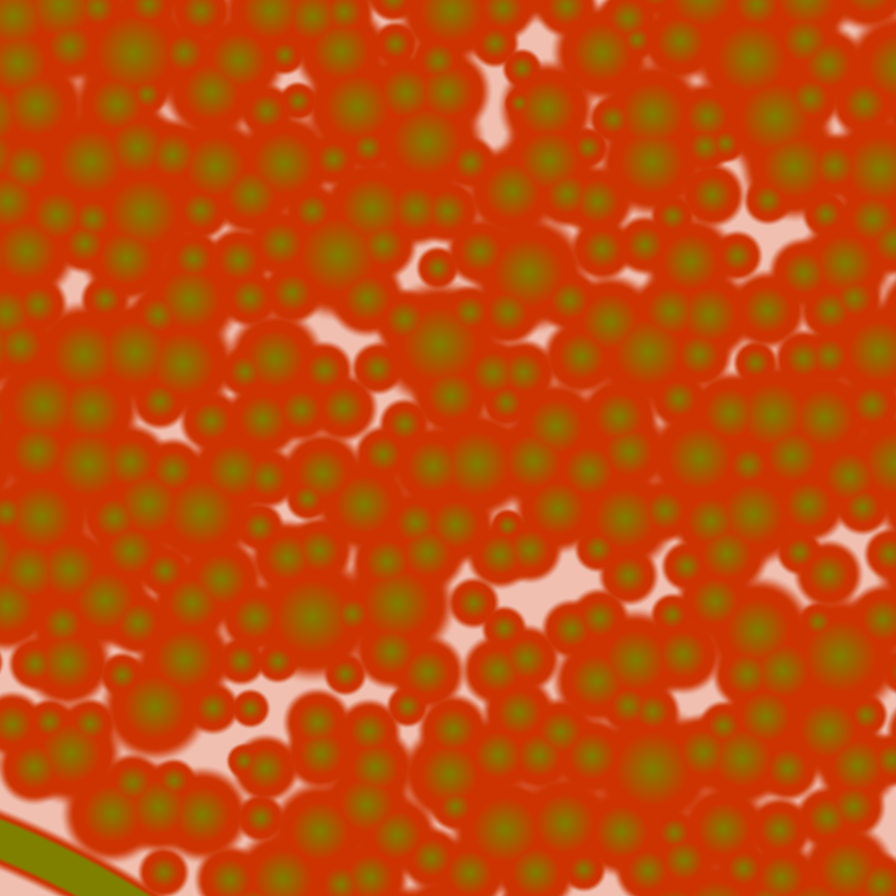
A Shadertoy shader for this pattern:

```glsl
// Crowded soft-edged red discs with olive cores on pink, and an olive arc in the lower left corner.

const vec3 PINK  = vec3(0.94, 0.75, 0.69);
const vec3 RED   = vec3(0.80, 0.20, 0.00);
const vec3 OLIVE = vec3(0.50, 0.50, 0.00);

const float CELL       = 0.057;  // mean spacing of the discs
const float JITTER     = 0.62;   // scatter inside a cell
const float MIN_WEIGHT = 0.30;   // relative size of the smallest disc
const float MAX_CORE   = 0.042;  // olive core radius of the largest disc
const float MIN_CORE   = 0.009;  // discs squeezed below this vanish
const float GROWTH     = 1.30;   // how far cores press into each other
const float HALO       = 1.85;   // disc radius over core radius
const float FADE_START = 0.70;   // where the rim begins to dissolve

const vec2  ARC_CENTER = vec2(-0.37, -0.842);
const float ARC_RADIUS = 0.978;
const float ARC_HALF   = 0.021;

vec3 hash3(vec2 p) {
    vec3 q = fract(p.xyx * vec3(0.1031, 0.1030, 0.0973));
    q += dot(q, q.yxz + 33.33);
    return fract((q.xxy + q.yzz) * q.zyx);
}

// Scattered disc of a staggered grid cell: xy = centre, z = size weight
vec3 discSeed(vec2 cell) {
    vec3 h = hash3(cell + 71.0);
    vec2 stagger = vec2(0.5 * mod(cell.y, 2.0), 0.0);
    vec2 center = cell + 0.5 + stagger + (h.xy - 0.5) * JITTER;
    return vec3(center * CELL, mix(MIN_WEIGHT, 1.0, h.z));
}

// Signed distance to the arc band
float arcDistance(vec2 p) {
    return abs(length(p - ARC_CENTER) - ARC_RADIUS) - ARC_HALF;
}

// Core radius, limited by the neighbouring discs and by the arc
float coreRadius(vec2 cell, vec3 disc) {
    float core = MAX_CORE * disc.z;
    for (int j = -1; j <= 1; j++)
    for (int i = -1; i <= 1; i++) {
        if (i == 0 && j == 0) continue;
        vec3 other = discSeed(cell + vec2(i, j));
        float share = disc.z / (disc.z + other.z);
        core = min(core, GROWTH * share * distance(disc.xy, other.xy));
    }
    float room = length(disc.xy - ARC_CENTER) - ARC_RADIUS - ARC_HALF;
    return min(core, 0.55 * room);
}

void mainImage(out vec4 fragColor, in vec2 fragCoord) {
    vec2 p = fragCoord / iResolution.y;
    vec2 home = floor(p / CELL);

    float bare = 1.0;   // how much of the ground shows through
    float olive = 0.0;  // strongest core at this point

    // Discs
    for (int j = -2; j <= 2; j++)
    for (int i = -2; i <= 2; i++) {
        vec2 cell = home + vec2(i, j);
        vec3 disc = discSeed(cell);
        float d = distance(p, disc.xy);
        if (d > MAX_CORE * disc.z * HALO) continue;
        float core = coreRadius(cell, disc);
        if (core < MIN_CORE) continue;
        bare *= smoothstep(FADE_START, 1.0, d / (core * HALO));
        olive = max(olive, 1.0 - d / core);
    }

    // Arc band with a thin red rim
    float band = arcDistance(p);
    bare *= smoothstep(0.002, 0.013, band);
    olive = max(olive, 1.0 - smoothstep(-0.003, 0.003, band));

    vec3 color = mix(mix(RED, OLIVE, olive), PINK, bare);
    fragColor = vec4(color, 1.0);
}
```
